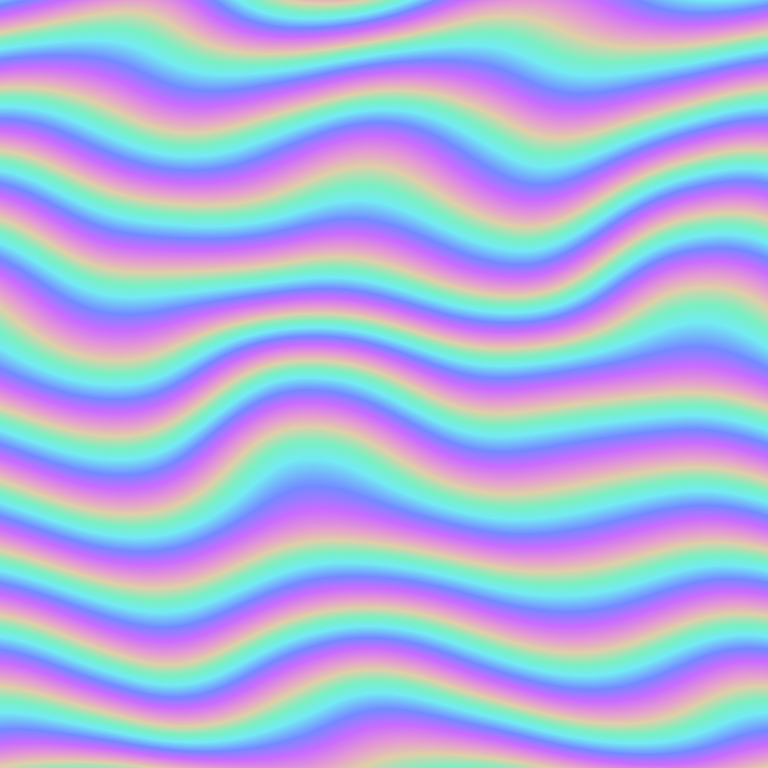
A Shadertoy shader for this background:

```glsl
// Pastel iridescent bands flowing sideways in soft, uneven waves.
#define BANDS 10.55        // colour cycles over the height
#define BAND_SHIFT 0.17    // phase offset of the cycles
#define WAVES 2.0          // main undulations over the width
#define WAVE_HEIGHT 0.30   // undulation, in colour cycles
#define WARP 0.95          // irregular shift, in colour cycles
#define WARP_CELLS vec2(4.0, 5.0)
#define SEED 3.0

const float TAU = 6.2831853;

float hash(vec2 p) {
    return fract(sin(dot(p, vec2(127.1, 311.7)) + SEED) * 43758.5453);
}

// Smooth value noise that repeats across the width
float noise(vec2 p) {
    vec2 cell = floor(p), f = fract(p);
    f = f * f * f * (f * (f * 6.0 - 15.0) + 10.0);
    float left = mod(cell.x, WARP_CELLS.x);
    float right = mod(cell.x + 1.0, WARP_CELLS.x);
    float top = mix(hash(vec2(left, cell.y)), hash(vec2(right, cell.y)), f.x);
    float bottom = mix(hash(vec2(left, cell.y + 1.0)), hash(vec2(right, cell.y + 1.0)), f.x);
    return mix(top, bottom, f.y);
}

// Cyclic gradient: purple, pink, sand, mint, cyan, blue
vec3 palette(float t) {
    const vec3 stops[7] = vec3[7](
        vec3(0.79, 0.42, 1.00), vec3(0.90, 0.61, 0.82), vec3(0.88, 0.81, 0.66),
        vec3(0.48, 0.94, 0.76), vec3(0.45, 0.92, 0.95), vec3(0.45, 0.54, 1.00),
        vec3(0.79, 0.42, 1.00));
    const float places[7] = float[7](0.0, 0.18, 0.32, 0.49, 0.63, 0.82, 1.0);
    t = fract(t);
    vec3 colour = stops[0];
    for (int i = 0; i < 6; i++) {
        float blend = clamp((t - places[i]) / (places[i + 1] - places[i]), 0.0, 1.0);
        colour = mix(colour, stops[i + 1], blend);
    }
    return colour;
}

void mainImage(out vec4 fragColor, in vec2 fragCoord) {
    vec2 uv = fragCoord / iResolution.y;
    float depth = 1.0 - uv.y;

    // Troughs drift sideways with depth
    float trough = 0.15 + (depth - 0.53) * (depth - 0.53);
    float wave = WAVE_HEIGHT * cos(TAU * WAVES * (uv.x - trough));

    // Noise bends the bands and varies their thickness
    float warp = WARP * (noise(vec2(uv.x, depth) * WARP_CELLS + 0.37) - 0.5);

    float phase = BANDS * depth - BAND_SHIFT - wave - warp;
    fragColor = vec4(palette(phase), 1.0);
}
```
